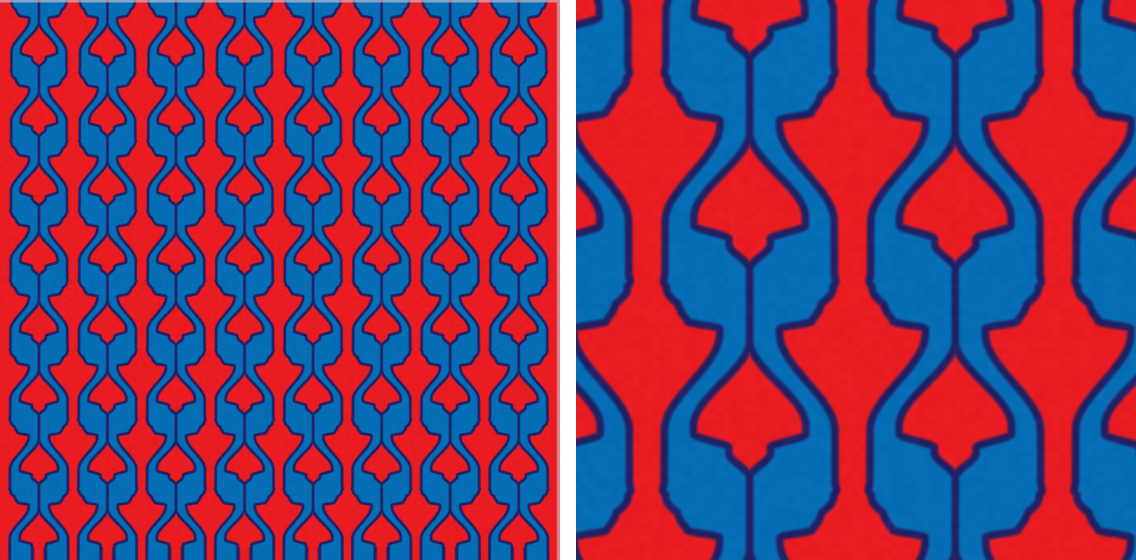
Left, the full canvas; right, a detail of the centre.
A WebGL 1 fragment shader for this pattern:

```glsl
precision highp float;
// Eight vertical chains of mirrored blue leaves and ribbons on red, outlined in navy.
// Each half link lies between two edge profiles, functions of height in the link;
// short segments sampled along a profile give the distance used for the outline.

uniform vec2 u_resolution;

const vec2 PITCH = vec2(0.1224, 0.1242);
const vec2 FIRST_NOTCH = vec2(0.0695, 0.121); // from the upper left
const float LAST_COLUMN = 7.0;
const float LAST_ROW_END = 6.9;               // the chains end open at the foot

const vec3 RED = vec3(0.91, 0.11, 0.13);
const vec3 BLUE = vec3(0.02, 0.43, 0.71);
const vec3 NAVY = vec3(0.13, 0.13, 0.39);
const vec3 PALE = vec3(0.86, 0.80, 0.85);

float hash(vec2 p) {
  return fract(sin(dot(p, vec2(127.1, 311.7))) * 43758.5453);
}

float valueNoise(vec2 p) {
  vec2 i = floor(p);
  vec2 f = fract(p);
  f = f * f * (3.0 - 2.0 * f);
  return mix(mix(hash(i), hash(i + vec2(1.0, 0.0)), f.x),
             mix(hash(i + vec2(0.0, 1.0)), hash(i + 1.0), f.x), f.y);
}

// Outer silhouette: scalloped leaf, undercut, then the ribbon swinging out.
float outerEdge(float t) {
  t = fract(t);
  float leaf = 0.11 * smoothstep(0.05, 0.26, t);
  float undercut = 0.155 * smoothstep(0.25, 0.285, t);
  float ribbon = 0.265 * smoothstep(0.31, 0.77, t);
  float window = smoothstep(0.02, 0.08, t) * (1.0 - smoothstep(0.22, 0.27, t));
  float scallop = 0.012 * window * abs(sin(t * 38.0));
  return 0.41 - leaf - undercut + ribbon + scallop;
}

// Inner opening: closed along the axis, widening, then pinched by the leaf tops.
float innerEdge(float t) {
  t = fract(t);
  float opening = 0.27 * smoothstep(0.34, 0.75, t);
  float leafTop = 0.17 * smoothstep(0.79, 0.855, t);
  float notch = 0.10 * smoothstep(0.88, 1.0, t);
  return opening - leafTop - notch;
}

float segmentDistance(vec2 p, vec2 a, vec2 b) {
  vec2 ab = b - a;
  float h = clamp(dot(p - a, ab) / dot(ab, ab), 0.0, 1.0);
  return length(p - a - ab * h);
}

// Distance to the nearest edge, positive inside the blue; p.y runs downward.
float linkDistance(vec2 p) {
  const float STEP = 0.008;
  float nearest = 1.0;
  float t = p.y - 7.0 * STEP;
  vec2 lastOuter = vec2(outerEdge(t), t);
  vec2 lastInner = vec2(innerEdge(t), t);
  for (int i = 0; i < 14; i++) {
    t += STEP;
    vec2 outer = vec2(outerEdge(t), t);
    vec2 inner = vec2(innerEdge(t), t);
    nearest = min(nearest, segmentDistance(p, lastOuter, outer));
    nearest = min(nearest, segmentDistance(p, lastInner, inner));
    lastOuter = outer;
    lastInner = inner;
  }
  bool inside = p.x >= innerEdge(p.y) && p.x <= outerEdge(p.y);
  return inside ? nearest : -nearest;
}

// Folded link coordinates; the chains broaden slightly toward the foot.
vec2 chainCoordinates(vec2 uv) {
  vec2 grid = (vec2(uv.x, 1.0 - uv.y) - FIRST_NOTCH) / PITCH;
  float column = clamp(floor(grid.x + 0.5), 0.0, LAST_COLUMN);
  float breadth = mix(1.04, 0.97, uv.y);
  return vec2(abs(grid.x - column) / breadth, min(grid.y, LAST_ROW_END));
}

void main() {
  vec2 uv = gl_FragCoord.xy / u_resolution;
  float pixel = 1.0 / min(u_resolution.x, u_resolution.y);
  float d = linkDistance(chainCoordinates(uv));

  // Fill and soft outline
  float blur = max(0.75 * pixel / PITCH.x, 0.008);
  vec3 color = mix(RED, BLUE, smoothstep(-blur, blur, d));
  float line = 1.0 - smoothstep(0.006, 0.022 + blur, abs(d));
  color = mix(color, NAVY, line);

  // Faint print mottling
  color += 0.02 * (valueNoise(uv * 260.0) - 0.5);

  // Pale margins at the top and right
  float top = smoothstep(0.9955 - pixel, 0.9955 + pixel, uv.y);
  float right = smoothstep(0.9945 - pixel, 0.9945 + pixel, uv.x);
  color = mix(color, PALE, 0.6 * max(top, right));

  gl_FragColor = vec4(color, 1.0);
}
```
